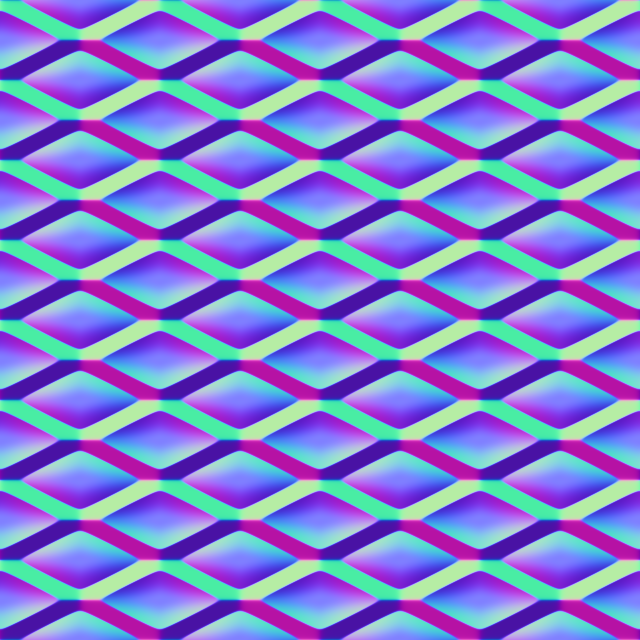
Reproduce this texture map procedurally as a Shadertoy shader.

```glsl
const float TAU = 6.28318531;
const float SHARPNESS = 0.985; // below 1 rounds the corners of the waves

// Triangle wave with rounded peaks, from -1 to 1
vec2 roundedTriangle(vec2 phase) {
    return asin(SHARPNESS * cos(phase)) / asin(SHARPNESS);
}

// Square wave with soft flanks: the direction of the triangle's slope
vec2 softSquare(vec2 phase) {
    vec2 c = SHARPNESS * cos(phase);
    return sin(phase) / sqrt(1.0 - c * c);
}

void mainImage(out vec4 fragColor, in vec2 fragCoord) {
    vec2 uv = fragCoord / iResolution.xy;

    // Four cells across, eight down; y runs downward, as green does
    vec2 phase = TAU * (vec2(4.0, -8.0) * uv + vec2(0.0, 0.5));

    // +1 at the dome centres, 0 along the strands, -1 at the bowl centres
    vec2 wave = roundedTriangle(phase);
    float diamond = 0.5 * (wave.x + wave.y);
    float fromStrand = abs(diamond);

    // Domes and bowls: flat in the middle, steeper toward the strands
    vec2 cellSlope = 2.0 * (1.0 - fromStrand) * sin(phase) * vec2(0.5, 1.0);

    // Strands: steep flat faces tilted toward the domes
    vec2 strandSlope = -3.0 * softSquare(phase) * vec2(0.5, 1.0);

    float strand = 1.0 - smoothstep(0.18, 0.29, fromStrand);
    vec3 normal = normalize(vec3(mix(cellSlope, strandSlope, strand), 1.0));

    fragColor = vec4(0.5 + 0.5 * normal, 1.0);
}
```
